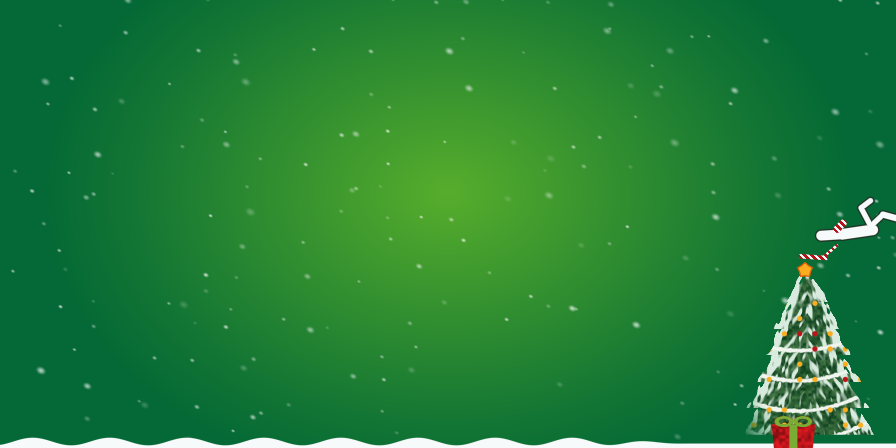
Reproduce this background procedurally as a Shadertoy shader.

```glsl
// A green winter backdrop: an elliptical glow, drifting snow, a wavy snowbank,
// and a frosted tree with a star, a gift and a wind-blown ribbon at the right.
// Layers are blended back to front from distance functions and hashed cells.

const vec3 EDGE_GREEN = vec3(0.015, 0.41, 0.21);
const vec3 GLOW_GREEN = vec3(0.34, 0.68, 0.17);
const vec3 SNOW = vec3(0.97, 0.98, 0.98);
const vec3 RED = vec3(0.72, 0.08, 0.10);
const vec3 GOLD = vec3(0.98, 0.68, 0.12);

float hash(vec2 p) {
    vec3 q = fract(p.xyx * 0.1031);
    q += dot(q, q.yzx + 33.33);
    return fract((q.x + q.y) * q.z);
}

float noise(vec2 p) {
    vec2 i = floor(p), f = fract(p);
    f = f * f * (3.0 - 2.0 * f);
    return mix(mix(hash(i), hash(i + vec2(1, 0)), f.x),
               mix(hash(i + vec2(0, 1)), hash(i + vec2(1, 1)), f.x), f.y);
}

// Coverage of a signed distance, about one pixel soft
float fill(float d) {
    float soft = 0.75 / iResolution.y;
    return 1.0 - smoothstep(-soft, soft, d);
}

float segment(vec2 p, vec2 a, vec2 b, float radius) {
    vec2 pa = p - a, ba = b - a;
    return length(pa - ba * clamp(dot(pa, ba) / dot(ba, ba), 0.0, 1.0)) - radius;
}

float box(vec2 p, vec2 halfSize) {
    vec2 d = abs(p) - halfSize;
    return max(d.x, d.y);
}

float star(vec2 p, float radius) {
    float sector = 6.28318 / 5.0;
    float a = abs(mod(atan(p.x, p.y) + 0.5 * sector, sector) - 0.5 * sector);
    return length(p) * (cos(a) + 0.9 * sin(a)) - radius;
}

// One soft flake per chosen cell, gathered into loose clusters
float snowfall(vec2 p, float cell, float radius, float density, float seed) {
    vec2 id = floor(p / cell), key = id + seed;
    vec2 jitter = 0.15 + 0.7 * vec2(hash(key), hash(key + 17.3));
    vec2 d = p - (id + jitter) * cell;
    d = vec2(d.x + 0.3 * d.y, d.y * 1.15);
    float size = radius * (0.65 + 0.35 * hash(key + 41.7));
    float cluster = noise(id * cell * 4.0 + seed);
    float present = step(hash(key + 73.1), density * (0.3 + 1.4 * cluster));
    return present * (0.15 + 0.6 * hash(key + 95.9)) * (1.0 - smoothstep(0.0, size, length(d)));
}

// Tree colour and coverage; t runs from tip (0) to base (1)
vec4 tree(vec2 p) {
    float t = (0.385 - p.y) / 0.355;
    float s = clamp(t, 0.0, 1.0);
    float needles = noise(vec2(p.x * 130.0, p.y * 75.0 + abs(p.x) * 90.0));
    float width = (0.008 + 0.138 * pow(s, 0.72)) * (0.83 + 0.2 * fract(s * 6.0));
    width += 0.022 * (needles - 0.5);
    float shape = fill(max(abs(p.x) - width, abs(t - 0.5) * 0.355 - 0.178));

    float rim = abs(p.x) / max(width, 0.01);
    float frost = smoothstep(0.38, 0.78, needles + 0.4 * rim * rim + 0.35 * (1.0 - s) - 0.28);
    vec3 col = mix(vec3(0.04, 0.24, 0.11), vec3(0.27, 0.47, 0.27), noise(p * 160.0));
    col = mix(col, vec3(0.85, 0.92, 0.87), frost);

    // Sagging tinsel
    float sag = t - 0.47 + 5.0 * p.x * p.x + 0.2 * p.x;
    float strand = abs(fract(sag / 0.19 + 0.5) - 0.5) * 0.19;
    float tinsel = (1.0 - smoothstep(0.012, 0.024, strand + 0.012 * needles)) * step(0.3, t);
    col = mix(col, vec3(0.94, 0.96, 0.93), tinsel);

    // Scattered baubles
    vec2 id = floor(p / 0.034), local = fract(p / 0.034) - 0.5;
    float bauble = fill((length(local) - 0.17) * 0.034) * step(0.45, hash(id + 8.0));
    col = mix(col, mix(GOLD, RED, step(0.82, hash(id + 29.0))), bauble * step(0.15, t));

    float mist = smoothstep(-0.17, -0.04, p.x + 0.22 * (1.0 - s));
    return vec4(col, shape * mist);
}

// Folded streamer with forked ends
float streamer(vec2 p) {
    float d = segment(p, vec2(1.833, 0.474), vec2(1.880, 0.477), 0.011);
    d = min(d, segment(p, vec2(1.880, 0.477), vec2(1.948, 0.487), 0.012));
    d = min(d, segment(p, vec2(1.948, 0.487), vec2(1.922, 0.536), 0.006));
    d = min(d, segment(p, vec2(1.922, 0.536), vec2(1.943, 0.552), 0.006));
    d = min(d, segment(p, vec2(1.935, 0.487), vec2(1.971, 0.521), 0.006));
    return min(d, segment(p, vec2(1.971, 0.521), vec2(2.0, 0.513), 0.007));
}

// Gift colour and coverage, centred on the parcel
vec4 gift(vec2 p) {
    float parcel = box(p, vec2(0.046 + 0.1 * p.y, 0.028));
    vec2 loopPos = vec2(abs(p.x) - 0.021, p.y - 0.034);
    float bow = abs(length(loopPos * vec2(0.75, 1.3)) - 0.012) - 0.004;
    float ribbon = min(bow, max(abs(p.x) - 0.009, parcel));
    vec3 col = RED * (0.65 + 0.6 * noise(p * 140.0));
    col = mix(col, vec3(0.48, 0.68, 0.20), fill(ribbon));
    return vec4(col, fill(min(parcel, bow)));
}

void mainImage(out vec4 fragColor, in vec2 fragCoord) {
    vec2 p = fragCoord / iResolution.xy * vec2(2.0, 1.0);

    // Glow and falling snow
    float reach = length((p - vec2(1.0, 0.57)) / vec2(0.86, 0.63));
    float glow = 1.0 - reach + 0.06 * smoothstep(0.7, 1.15, reach);
    vec3 col = mix(EDGE_GREEN, GLOW_GREEN, clamp(glow, 0.0, 1.0));
    float flakes = snowfall(p, 0.12, 0.014, 0.36, 3.0) + snowfall(p, 0.06, 0.008, 0.20, 57.0);
    col = mix(col, SNOW, min(flakes, 0.8));

    // Wavy snowbank, flatter at the right
    float wave = cos(3.14159 * (p.x - 0.417) / 0.172);
    float bank = mix(0.006 + 0.017 * wave * wave, 0.010, smoothstep(1.3, 1.55, p.x));
    col = mix(col, SNOW, fill(p.y - bank));

    // Tree, star and parcel
    vec4 fir = tree(p - vec2(1.802, 0.0));
    col = mix(col, fir.rgb, fir.a);
    float tip = star(p - vec2(1.797, 0.397), 0.019);
    col = mix(col, vec3(0.85, 0.38, 0.05), fill(tip));
    col = mix(col, GOLD, fill(tip + 0.004));
    vec4 parcel = gift(p - vec2(1.771, 0.025));
    col = mix(col, parcel.rgb, parcel.a);

    // Outlined streamer and striped cord
    float cloth = streamer(p);
    col = mix(col, vec3(0.12, 0.20, 0.14), fill(cloth - 0.003));
    col = mix(col, SNOW, fill(cloth));
    float cord = segment(p, vec2(1.788, 0.428), vec2(1.843, 0.424), 0.005);
    cord = min(cord, segment(p, vec2(1.840, 0.428), vec2(1.868, 0.452), 0.003));
    cord = min(cord, segment(p, vec2(1.868, 0.488), vec2(1.882, 0.502), 0.008));
    float stripe = step(0.5, fract((p.x + p.y) * 65.0));
    col = mix(col, mix(SNOW, RED, stripe), fill(cord));

    fragColor = vec4(col, 1.0);
}
```
